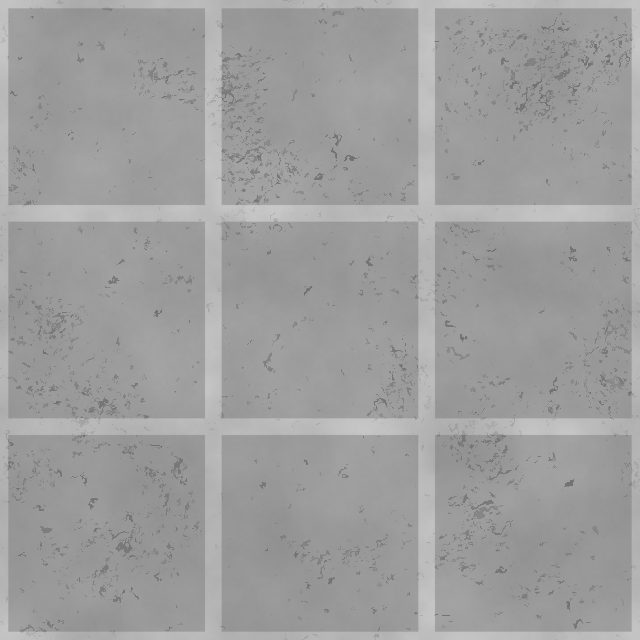
Give the GLSL for this texture, as a Shadertoy shader.

```glsl
// Three by three square concrete tiles with pale joints, soft clouding and clustered dark flecks.

const float TILES = 3.0;
const float TILE_HALF = 0.461;   // half the tile width, in repeats
const vec3 TILE_GREY = vec3(0.608);
const vec3 JOINT_GREY = vec3(0.728);
const vec3 FLECK_GREY = vec3(0.36);

vec2 hash2(vec2 p, float seed) {
    vec3 q = fract(vec3(p.xyx) * vec3(0.1031, 0.1030, 0.0973) + seed * 0.137);
    q += dot(q, q.yzx + 33.33);
    return fract((q.xx + q.yz) * q.zy);
}

// Lattice index that wraps after a whole number of cells
vec2 wrapCell(vec2 id, float count) {
    return floor(mod(id + 0.5, count));
}

// Two channels of smooth noise, periodic over the canvas
vec2 wrapNoise(vec2 uv, float count, float seed) {
    vec2 p = uv * count;
    vec2 id = floor(p);
    vec2 f = p - id;
    f = f * f * f * (f * (f * 6.0 - 15.0) + 10.0);
    vec2 a = hash2(wrapCell(id, count), seed);
    vec2 b = hash2(wrapCell(id + vec2(1, 0), count), seed);
    vec2 c = hash2(wrapCell(id + vec2(0, 1), count), seed);
    vec2 d = hash2(wrapCell(id + vec2(1, 1), count), seed);
    return mix(mix(a, b, f.x), mix(c, d, f.x), f.y);
}

// Layered noise, averaging one half
float clouds(vec2 uv, float count, int octaves, float seed) {
    float sum = 0.0, total = 0.0, weight = 1.0;
    for (int i = 0; i < octaves; i++) {
        sum += weight * wrapNoise(uv, count, seed + float(i)).x;
        total += weight;
        weight *= 0.6;
        count *= 2.0;
    }
    return sum / total;
}

// Cellular flecks: ragged ellipses that share a local direction and gather in patches
float flecks(vec2 uv, float count, float aspect, float amount, float seed) {
    vec2 ragged = wrapNoise(uv, count * 2.0, seed + 3.0) - 0.5;
    ragged += 0.6 * (wrapNoise(uv, count * 5.0, seed + 4.0) - 0.5);
    vec2 p = uv * count + 0.65 * ragged;
    vec2 cell = floor(p);
    float soft = 0.9 * count / iResolution.y;
    float mark = 0.0;
    for (int y = -1; y <= 1; y++)
    for (int x = -1; x <= 1; x++) {
        vec2 id = cell + vec2(x, y);
        vec2 key = wrapCell(id, count);
        vec2 home = key / count;
        vec2 chance = hash2(key, seed + 1.0);
        float patches = smoothstep(0.5, 0.8, clouds(home, 8.0, 3, 21.0));
        float present = step(chance.x, amount * (0.03 + patches));

        // Stretch along the local direction
        float angle = 6.2832 * wrapNoise(home, 6.0, 31.0).x + 1.2 * chance.y;
        vec2 along = vec2(cos(angle), sin(angle));
        vec2 d = p - id - hash2(key, seed);
        float reach = length(vec2(dot(d, along), aspect * dot(d, vec2(-along.y, along.x))));

        float radius = mix(0.15, 0.58, chance.y * chance.y);
        float edge = 1.0 - smoothstep(radius - soft, radius + soft, reach);
        float tone = mix(0.4, 1.0, hash2(key, seed + 2.0).x);
        mark = max(mark, present * tone * edge * min(1.0, radius / soft));
    }
    return mark;
}

// Coverage of the square tile within its repeat
float tileMask(vec2 uv) {
    vec2 d = abs(fract(uv * TILES) - 0.5);
    float soft = 0.75 * TILES / iResolution.y;
    return 1.0 - smoothstep(-soft, soft, max(d.x, d.y) - TILE_HALF);
}

void mainImage(out vec4 fragColor, in vec2 fragCoord) {
    vec2 uv = fragCoord / iResolution.xy;
    float tile = tileMask(uv);

    // Base greys with clouding, stronger in the joints
    float cloud = clouds(uv, 7.0, 4, 5.0) - 0.5;
    float grain = wrapNoise(uv, 180.0, 11.0).x - 0.5;
    vec3 color = mix(JOINT_GREY + 0.17 * cloud, TILE_GREY + 0.10 * cloud, tile);
    color += 0.008 * grain;

    // Wear: long scratches, chips and fine pits
    float wear = flecks(uv, 32.0, 6.0, 0.55, 41.0);
    wear = max(wear, flecks(uv, 70.0, 2.8, 0.75, 51.0));
    wear = max(wear, 0.8 * flecks(uv, 130.0, 2.0, 0.7, 61.0));
    color = mix(color, FLECK_GREY, wear * mix(0.25, 0.65, tile));

    fragColor = vec4(color, 1.0);
}
```
